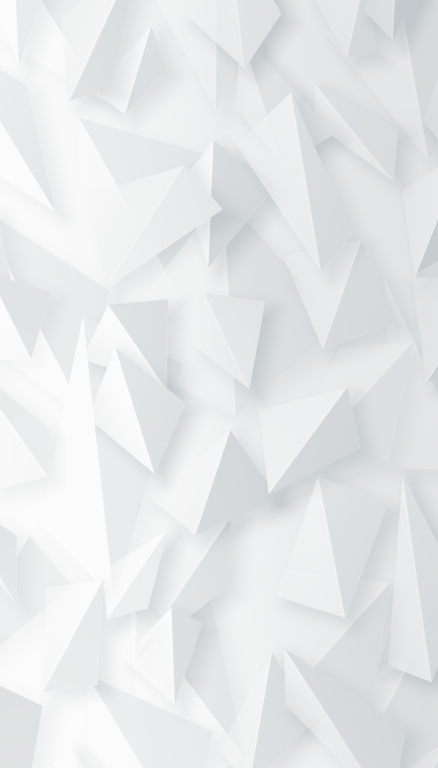
A Shadertoy shader for this background:

```glsl
// Folded white paper shards with crisp ridges and soft shadows under light from the left.

// Four random values from one number, without sine.
vec4 hash4(float n) {
    vec4 h = fract(vec4(n) * vec4(0.1031, 0.1030, 0.0973, 0.1099));
    h += dot(h, h.wzxy + 33.33);
    return fract((h.xxyz + h.yzzw) * h.zywx);
}

// Signed distance to a kite whose fold lies on the vertical axis.
float kiteDistance(vec2 p, float halfHeight, vec2 left, vec2 right) {
    vec2 corners[4] = vec2[4](vec2(0.0, halfHeight), right, vec2(0.0, -halfHeight), left);
    float nearest = 1e3;
    float inside = -1e3;
    for (int i = 0; i < 4; i++) {
        vec2 a = corners[i];
        vec2 edge = corners[(i + 1) % 4] - a;
        vec2 v = p - a;
        nearest = min(nearest, length(v - edge * clamp(dot(v, edge) / dot(edge, edge), 0.0, 1.0)));
        inside = max(inside, dot(v, vec2(-edge.y, edge.x)));
    }
    return inside < 0.0 ? -nearest : nearest;
}

void mainImage(out vec4 fragColor, in vec2 fragCoord) {
    vec2 p = fragCoord / iResolution.x;
    float aa = 0.7 / iResolution.x;

    // Backdrop: bright on the left, cool grey towards the upper right.
    float base = 0.985 - 0.1 * smoothstep(0.05, 1.05, p.x + 0.16 * (p.y - 0.9));
    float tone = base;

    // Broad faint shards come first, then smaller ones with strong folds.
    for (int i = 0; i < 54; i++) {
        bool broad = i < 14;
        int cell = (i * 19 + 7) % 40;
        vec4 place = hash4(float(i) + 3.7);
        vec4 shape = hash4(float(i) + 91.3);
        vec4 shade = hash4(float(i) + 217.9);

        vec2 centre = vec2(float(cell % 5), float(cell / 5)) * 0.25 + (place.xy - 0.5) * 0.22;
        float size = broad ? 1.7 : mix(0.7, 1.2, place.w);
        float strength = broad ? 0.45 : mix(0.7, 1.2, shade.w);
        float halfHeight = size * mix(0.13, 0.21, shape.x);
        vec2 left = vec2(-size * mix(0.05, 0.18, shape.y), halfHeight * (shade.x * 1.6 - 0.8));
        vec2 right = vec2(size * mix(0.07, 0.17, shape.z), halfHeight * (shade.y * 1.6 - 0.8));

        // Tilt the fold away from vertical.
        vec2 axis = normalize(vec2(1.0, (place.z - 0.5) * 1.9));
        mat2 turn = mat2(axis.x, -axis.y, axis.y, axis.x);
        vec2 q = turn * (p - centre);
        float cover = 1.0 - smoothstep(-aa, aa, kiteDistance(q, halfHeight, left, right));

        // Soft shadow, thrown down and to the right.
        vec2 shadowPoint = turn * (p - centre - vec2(0.024, -0.018));
        float shadow = 1.0 - smoothstep(-0.035, 0.04, kiteDistance(shadowPoint, halfHeight, left, right));
        tone -= 0.1 * strength * shadow * (1.0 - cover) * smoothstep(-0.4, 0.5, p.x);

        // Lit facet melts into the backdrop; the far facet is in shade.
        float along = q.y / halfHeight;
        float lit = base + 0.022 - 0.05 * shape.w * shape.w + 0.012 * along;
        float dark = base - strength * (0.025 + 0.12 * shade.z + 0.035 * along * (shape.w - 0.6));
        float side = smoothstep(-aa, aa, q.x);
        float fade = smoothstep(0.0, -left.x, -q.x);
        float facet = mix(lit, dark, side);
        tone = mix(tone, facet, cover * mix(1.0, 0.4, fade));

        // Faint bright hairline along the fold.
        tone += 0.012 * strength * cover * (1.0 - smoothstep(0.0, 0.004, abs(q.x + 0.003)));
    }

    // Darker tones turn slightly blue.
    tone = clamp(tone, 0.765, 0.985);
    fragColor = vec4(vec3(0.97) - (0.97 - tone) * vec3(1.0, 0.88, 0.83), 1.0);
}
```
